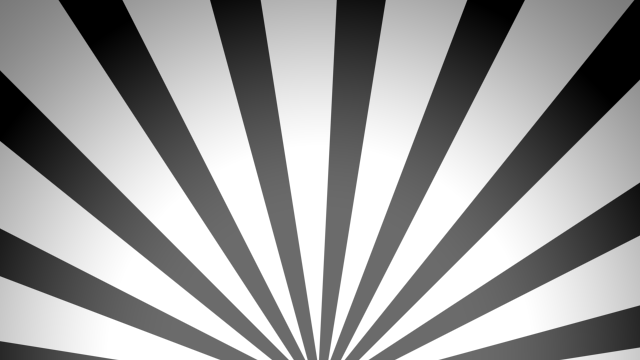
Reproduce this background procedurally as a WebGL 2 fragment shader.

```glsl
#version 300 es
precision highp float;

#define RAY_COUNT 20.0
#define RAY_TILT 0.1038
#define RAY_ORIGIN vec2(0.0, -0.0972)
#define RAY_ROOT 0.0076
#define RAY_SPREAD 0.0545
#define GLOW_CENTER vec2(0.0, 0.005)
#define GLOW_INNER 0.382
#define GLOW_OUTER 1.505
#define GLOW_LEVEL 0.42
#define SHADE_LEVEL -0.20
#define STRIPE_LIFT 0.635

uniform vec2 u_resolution;
out vec4 fragColor;

const float TAU = 6.2831853;

// Signed distance to the nearest dark ray, negative inside
float rayDistance(vec2 p) {
    float sector = TAU / RAY_COUNT;
    float angle = atan(p.x, p.y) - RAY_TILT;
    angle = mod(angle + 0.5 * sector, sector) - 0.5 * sector;
    vec2 local = length(p) * vec2(sin(angle), cos(angle));
    float halfWidth = RAY_ROOT + RAY_SPREAD * local.y;
    return (abs(local.x) - halfWidth) / sqrt(1.0 + RAY_SPREAD * RAY_SPREAD);
}

// Radial light that falls off towards the corners
float glow(vec2 p) {
    float falloff = smoothstep(GLOW_INNER, GLOW_OUTER, length(p - GLOW_CENTER));
    return mix(GLOW_LEVEL, SHADE_LEVEL, falloff);
}

void main() {
    // Height is one unit, x is centered
    vec2 p = (gl_FragCoord.xy - vec2(0.5 * u_resolution.x, 0.0)) / u_resolution.y;
    float pixel = 1.0 / u_resolution.y;

    float light = glow(p);
    float darkTone = clamp(light, 0.0, 1.0);
    float paleTone = clamp(light + STRIPE_LIFT, 0.0, 1.0);

    // Blend the two tones across a smooth ray edge
    float pale = smoothstep(-0.75 * pixel, 0.75 * pixel, rayDistance(p - RAY_ORIGIN));
    fragColor = vec4(vec3(mix(darkTone, paleTone, pale)), 1.0);
}
```
